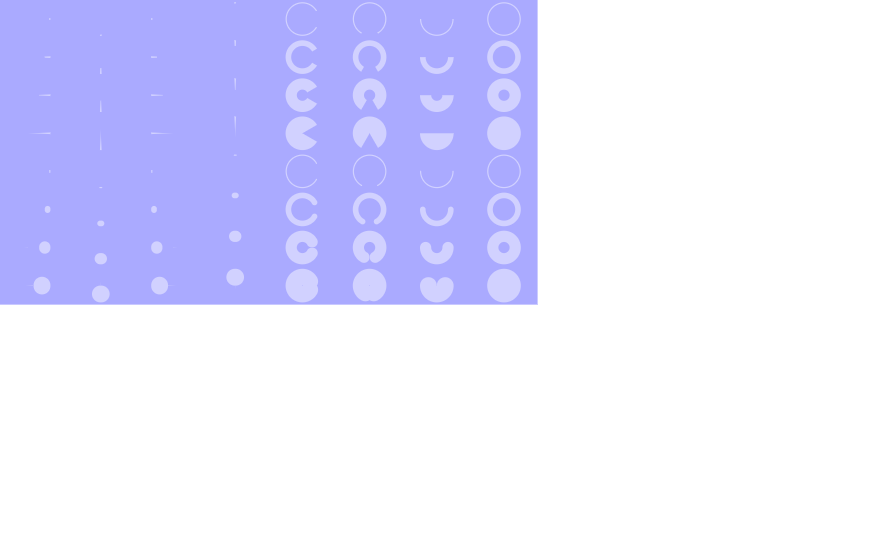
Write a Shadertoy shader that draws this pattern.

```glsl
// Chart of arcs: 8 sweeps across, 4 thicknesses with flat then round caps down.

const float PI = 3.14159265;
const vec2 CELL = vec2(0.075, 0.0425);   // cell size, in canvas widths
const vec2 GRID = vec2(8.0, 8.0);        // columns, rows
const float RADIUS = 0.01875;            // outer radius of every arc
const float HAIRLINE = 0.07;             // thinnest stroke, as a share of the radius
const float SLIVER = 0.05;               // half sweep of the narrowest arcs
const float WIDE = PI * 5.0 / 6.0;       // half sweep of the open rings

const vec3 PAPER = vec3(1.0);
const vec3 PANEL = vec3(0.667, 0.667, 1.0);
const vec3 ARC = vec3(0.82, 0.82, 1.0);

// Per column: clockwise quarter turns from the right, and half sweep
const int TURNS[8] = int[8](0, 1, 2, 3, 2, 3, 1, 0);
const float HALF_SWEEP[8] = float[8](SLIVER, SLIVER, SLIVER, SLIVER, WIDE, WIDE, PI * 0.5, PI);

// Signed distance to an arc centred on the +x axis, stroked inward from RADIUS
float arcDistance(vec2 p, float halfSweep, float thickness, bool roundCaps) {
    p.y = abs(p.y);
    float r = length(p);
    float inner = RADIUS - thickness;
    float d = r - RADIUS;
    if (thickness < RADIUS) d = max(d, inner - r);
    if (halfSweep >= PI) return d;

    // Trim along the radial edge, then add the cap
    vec2 edge = vec2(cos(halfSweep), sin(halfSweep));
    d = max(d, p.y * edge.x - p.x * edge.y);
    if (roundCaps) {
        float capRadius = 0.5 * thickness;
        d = min(d, distance(p, edge * (inner + capRadius)) - capRadius);
    }
    return d;
}

float coverage(float d, float pixel) {
    return clamp(0.5 - d / pixel, 0.0, 1.0);
}

void mainImage(out vec4 fragColor, in vec2 fragCoord) {
    // Canvas widths, measured down from the top left
    float pixel = 1.0 / iResolution.x;
    vec2 pos = vec2(fragCoord.x, iResolution.y - fragCoord.y) * pixel;

    vec2 cell = clamp(floor(pos / CELL), vec2(0.0), GRID - 1.0);
    vec2 local = pos - (cell + 0.5) * CELL;
    int column = int(cell.x);

    // Turn the arc's middle onto +x
    float angle = float(TURNS[column]) * PI * 0.5;
    vec2 axis = vec2(cos(angle), sin(angle));
    vec2 turned = vec2(dot(local, axis), dot(local, vec2(-axis.y, axis.x)));

    float thickness = RADIUS * max(mod(cell.y, 4.0) / 3.0, HAIRLINE);
    bool roundCaps = cell.y >= 4.0;
    float arc = arcDistance(turned, HALF_SWEEP[column], thickness, roundCaps);

    // Panel in the top left corner, arcs over it
    vec2 beyond = pos - CELL * GRID;
    vec3 color = mix(PAPER, PANEL, coverage(max(beyond.x, beyond.y), pixel));
    color = mix(color, ARC, coverage(arc, pixel));
    fragColor = vec4(color, 1.0);
}
```
